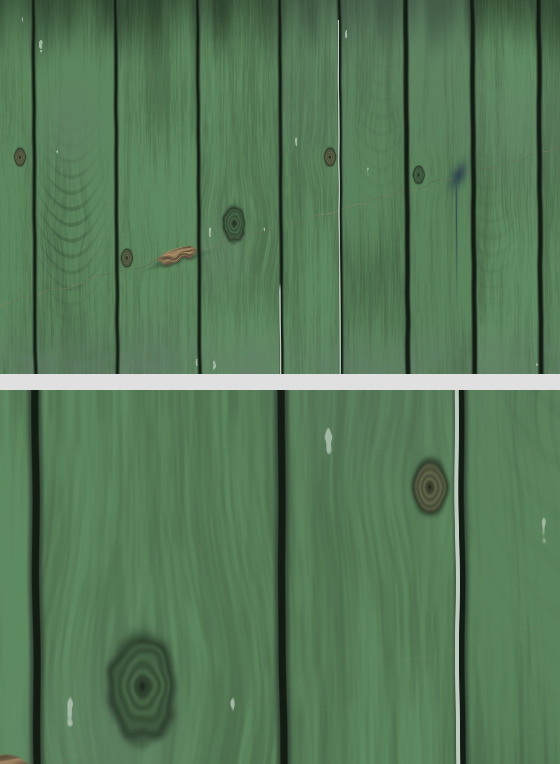
Top, the full canvas; bottom, a detail of the centre.
Write a WebGL 1 fragment shader that draws this texture.

```glsl
precision highp float;
uniform vec2 u_resolution;

#define PAINT vec3(0.365, 0.535, 0.375)
#define DEEP vec3(0.295, 0.425, 0.295)
#define WORN vec3(0.39, 0.49, 0.42)
#define SHADE vec3(0.20, 0.28, 0.21)
#define GAP vec3(0.07, 0.11, 0.07)
#define WOOD vec3(0.56, 0.47, 0.35)
#define CHIP vec3(0.74, 0.80, 0.75)
#define STAIN vec3(0.16, 0.24, 0.30)
#define GAPS 8
#define TILT 0.006

float hash(vec2 p) {
  vec3 q = fract(vec3(p.xyx) * 0.1031);
  q += dot(q, q.yzx + 33.33);
  return fract((q.x + q.y) * q.z);
}

float noise(vec2 p) {
  vec2 i = floor(p), f = fract(p);
  f = f * f * (3.0 - 2.0 * f);
  return mix(mix(hash(i), hash(i + vec2(1, 0)), f.x),
             mix(hash(i + vec2(0, 1)), hash(i + vec2(1, 1)), f.x), f.y);
}

// Wide boards on the left, narrower ones on the right
float edgeX(float i) {
  return i < 3.5 ? 0.092 + 0.22 * i : 0.912 + 0.178 * (i - 4.0);
}

float bell(float x, float width) {
  return exp(-x * x / (width * width));
}

// One knot spot per board, drifting from board to board
vec2 knotCenter(float id) {
  float u = 0.48 - 0.36 * cos((id - 2.0) * 1.43);
  float y = 0.48 - 0.17 * cos((id - 2.0) * 1.1);
  return vec2(mix(edgeX(id - 1.0), edgeX(id), u), y);
}

// Streaky paint following the grain, bent around the knot
vec3 paintedBoard(vec2 p, float id, vec2 d, float size) {
  vec2 seed = vec2(id * 19.0 + 40.0, id * 7.0 + 20.0);
  float bend = exp(-dot(d, d) / (size * size * 6.0));
  float x = d.x * (1.0 - 0.5 * bend) + 0.012 * noise(p * vec2(9.0, 3.0) + seed);
  float coarse = noise(vec2(x * 75.0, p.y * 2.5) + seed);
  float fine = noise(vec2(x * 230.0, p.y * 9.0) + seed);
  float fiber = noise(vec2(x * 420.0, p.y * 35.0) + seed);
  float blotch = noise(p * vec2(7.0, 4.0) + seed);
  float tone = 0.22 * coarse + 0.25 * fine + 0.18 * fiber + 0.45 * blotch;
  vec3 col = mix(DEEP, PAINT, smoothstep(0.15, 0.75, tone));
  col *= 0.96 + 0.08 * hash(seed) - 0.07 * bell(id - 5.0, 0.5);

  // Nested growth arcs on the odd boards
  float arc = sin((d.y - 12.0 * d.x * d.x + 0.03 * blotch) * 145.0);
  float figure = mod(id, 2.0) * (0.25 + 0.75 * bell(id - 1.0, 0.5)) * (1.0 - bell(id - 3.0, 0.5));
  col *= 1.0 - 0.16 * figure * smoothstep(0.4, 1.0, arc) * bell(d.x, 0.075) * bell(d.y, 0.19);

  // Weathering: dark runs at the top, grey wear at the bottom
  float runs = noise(vec2(p.x * 38.0, p.y * 3.0));
  col *= 1.0 - 0.4 * smoothstep(0.82, 1.05, p.y + 0.12 * (runs - 0.5));
  float wear = noise(p * vec2(30.0, 45.0)) * 0.6 + noise(p * 9.0) * 0.4;
  col = mix(col, WORN, 0.75 * smoothstep(0.17, 0.0, p.y) * wear);
  return mix(col, WORN, 0.35 * smoothstep(0.5, 0.9, noise(p * vec2(5.0, 3.0) + 60.0)));
}

vec3 addKnot(vec3 col, vec2 d, float size, float id, float px) {
  float large = bell(id - 3.0, 0.5);
  float shown = step(id, 6.5) * max(1.0 - mod(id, 2.0), large);
  float r = length(d * vec2(1.65, 1.0)) / size + 0.2 * (noise(d * 70.0 + 30.0) - 0.5);
  float inside = shown * (1.0 - smoothstep(0.85, 1.05 + px / size, r));
  vec3 core = mix(DEEP * 0.88, WOOD * 0.8, 0.6 * (1.0 - large) * step(0.5, hash(vec2(id, 4.0))));
  core *= 0.87 + 0.13 * sin(r * 24.0);
  col = mix(col, core, 0.85 * inside);
  col *= 1.0 - 0.35 * shown * bell(r - 1.0, 0.15);
  return col * (1.0 - 0.55 * shown * bell(r, 0.16));
}

void main() {
  float px = 1.0 / u_resolution.y;
  vec2 p = gl_FragCoord.xy / u_resolution * vec2(1.5, 1.0);
  p.x += (p.y - 0.5) * TILT;

  float id = 0.0;
  for (int i = 0; i < GAPS; i++) id += step(edgeX(float(i)), p.x);
  vec2 d = p - knotCenter(id);
  float size = 0.024 + 0.022 * bell(id - 3.0, 0.5);
  vec3 col = paintedBoard(p, id, d, size);
  col = addKnot(col, d, size, id, px);

  // Torn strip of bare wood
  vec2 t = p - vec2(0.475, 0.318);
  t.y -= 0.28 * t.x + 0.012 * (noise(p * 45.0) - 0.5);
  float tear = 0.015 * (1.0 - smoothstep(0.025, 0.062, abs(t.x)));
  float splinter = noise(vec2(t.x * 35.0, t.y * 330.0) + 50.0);
  col *= 1.0 - 0.5 * bell(t.y + 0.012, 0.008) * bell(t.x, 0.055);
  col = mix(col, WOOD * (0.55 + 0.7 * splinter), smoothstep(-px, 0.003, tear - abs(t.y)));

  // Resin stain with a thin run below it
  vec2 s = p - vec2(1.228, 0.53);
  float spot = bell(s.x - 0.35 * s.y, 0.018) * bell(s.y, 0.032);
  float run = bell(s.x + 0.006, 0.0025) * smoothstep(-0.42, -0.08, s.y) * step(s.y, 0.0);
  col = mix(col, STAIN, max(0.85 * spot, 0.7 * run));

  // Scattered chips in the paint
  vec2 grid = p * vec2(22.0, 14.0), cell = floor(grid);
  vec2 f = fract(grid) - 0.3 - 0.4 * vec2(hash(cell + 5.0), hash(cell + 9.0));
  float chip = length(f * vec2(2.4, 1.0)) + 0.2 * noise(p * 160.0);
  float reach = 0.16 + 0.2 * hash(cell + 3.0);
  col = mix(col, CHIP, 0.75 * step(0.955, hash(cell + 13.0)) * smoothstep(reach, reach - 0.08, chip));

  // Shadowed gaps, wider to the right, one letting light through
  for (int i = 0; i < GAPS; i++) {
    float k = float(i);
    float x = p.x - edgeX(k) + 0.002 * (noise(vec2(k * 9.0, p.y * 14.0)) - 0.5);
    float halfW = 0.0032 + 0.0018 * step(4.5, k);
    col = mix(col, SHADE, 0.9 * (1.0 - smoothstep(halfW, halfW + 0.006, abs(x))));
    col = mix(col, GAP, 1.0 - smoothstep(halfW - px, halfW + px, abs(x)));
    float open = bell(k - 4.0, 0.3) * step(0.2, noise(vec2(p.y * 9.0, 3.0)));
    open += bell(k - 3.0, 0.3) * (1.0 - smoothstep(0.22, 0.25, p.y));
    float slit = 1.0 - smoothstep(0.0018 - px * 0.5, 0.0018 + px * 0.5, abs(x + 0.0035));
    col = mix(col, CHIP, open * slit);
  }
  gl_FragColor = vec4(col, 1.0);
}
```
